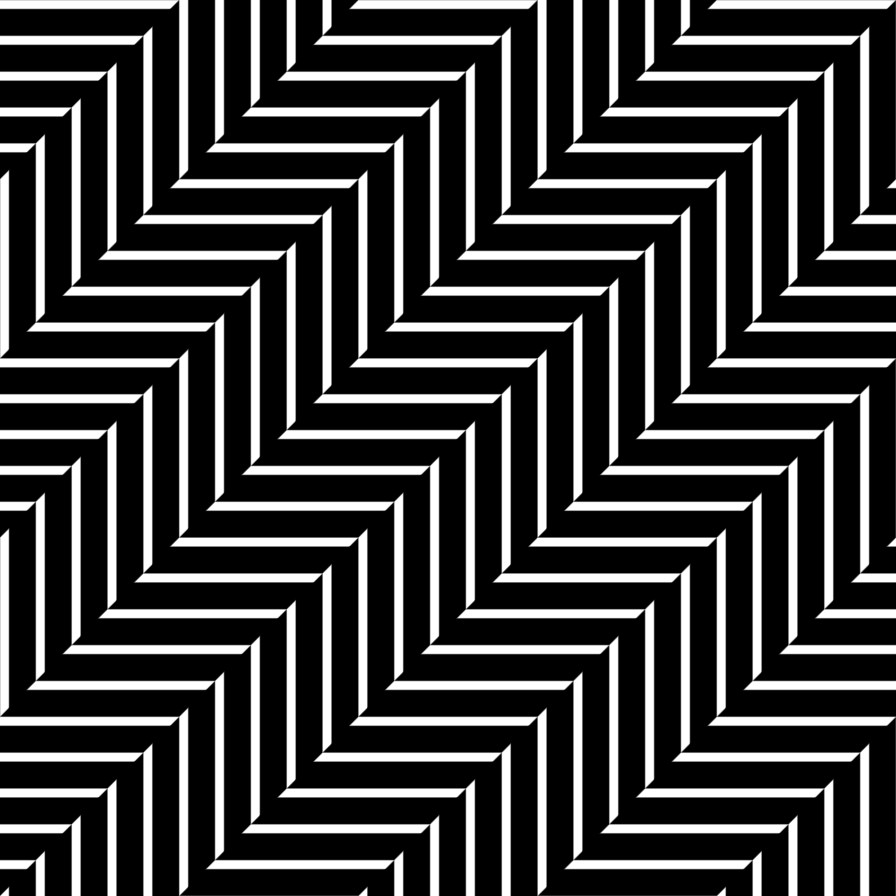
Give the GLSL for this pattern, as a WebGL 1 fragment shader.

```glsl
precision highp float;

// White pinstripes on black, folded into a diagonal zigzag: slanted bands
// alternate between horizontal and vertical stripes of equal pitch, so the
// mitred stripe ends touch at their corners along every fold.

uniform vec2 u_resolution;

// Soft step across an edge at zero, one pixel to each side.
float edge(float signedDistance, float pixel) {
    return smoothstep(-pixel, pixel, signedDistance);
}

// Stripes a quarter of the pitch wide, starting at each whole number.
float stripes(float coord, float pixel) {
    return edge(0.125 - abs(fract(coord + 0.375) - 0.5), pixel);
}

void main() {
    // 25 stripe pitches across the canvas, measured from the top left.
    float pixel = 25.0 / u_resolution.y;
    vec2 p = vec2(gl_FragCoord.x, u_resolution.y - gl_FragCoord.y) * pixel;

    // Diagonal bands: five pitches horizontal, then five vertical.
    float diagonal = mod(p.x + p.y - 2.5, 10.0);
    float bandDistance = (2.5 - abs(diagonal - 5.0)) * 0.70711;
    float verticalBand = edge(bandDistance, pixel);

    float ink = mix(stripes(p.y, pixel), stripes(p.x, pixel), verticalBand);
    gl_FragColor = vec4(vec3(ink), 1.0);
}
```
